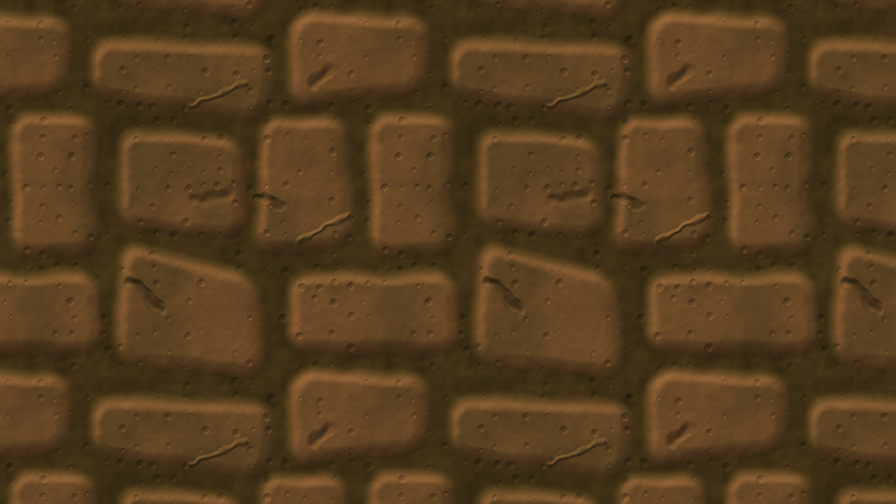
A Shadertoy shader for this texture:

```glsl
// Worn brown cobblestones set in dark olive mortar, in a seamless square tile.

#define REPEATS 2.5              // tiles across the canvas
#define CORNER 0.065             // rounding of stone corners
#define WOBBLE 0.016             // unevenness of stone outlines
#define BULGE 0.021              // height of stones above mortar
#define GRAIN 0.010              // height of surface roughness
#define PIT_CELLS 22.0           // pit grid cells per tile
#define LIGHT_GAIN 0.55
#define TO_LIGHT vec2(-0.5, -0.86)
#define MORTAR vec3(0.235, 0.180, 0.078)
#define STONE_OLIVE vec3(0.345, 0.253, 0.128)
#define STONE_WARM vec3(0.420, 0.288, 0.152)
#define RIM vec3(0.475, 0.315, 0.170)

// Stone corners in tile units, y down: left xy, right xy
const int STONES = 7;
const vec4 TOP[STONES] = vec4[](
    vec4(.25, .10, .775, .12), vec4(.815, .03, 1.2, .04),
    vec4(.025, .315, .268, .315), vec4(.33, .352, .677, .378),
    vec4(.73, .325, .97, .316), vec4(.33, .674, .726, .775),
    vec4(.80, .758, 1.273, .758));
const vec4 BOTTOM[STONES] = vec4[](
    vec4(.25, .27, .752, .35), vec4(.795, .295, 1.195, .263),
    vec4(.027, .71, .273, .72), vec4(.32, .638, .685, .663),
    vec4(.697, .713, .99, .693), vec4(.32, 1.02, .745, 1.06),
    vec4(.797, .987, 1.292, .987));

// Gouges and ridges: end points, then radius and signed depth
const int SCARS = 6;
const vec4 SCAR_LINE[SCARS] = vec4[](
    vec4(.365, .785, .45, .865), vec4(.715, .55, .78, .575),
    vec4(.875, .235, .92, .195), vec4(.84, .675, .97, .60),
    vec4(.53, .295, .69, .23), vec4(.54, .56, .64, .545));
const vec2 SCAR_SIZE[SCARS] = vec2[](
    vec2(.018, 1.), vec2(.018, .9), vec2(.024, .8),
    vec2(.011, -.45), vec2(.011, -.4), vec2(.024, .6));

float hash(vec2 p) {
    vec3 q = fract(p.xyx * vec3(.1031, .1030, .0973));
    q += dot(q, q.yzx + 33.33);
    return fract((q.x + q.y) * q.z);
}

// Value noise that wraps once per tile
float noise(vec2 p, float cells) {
    p *= cells;
    vec2 i = floor(p), f = fract(p);
    f = f * f * (3.0 - 2.0 * f);
    vec2 a = mod(i, cells), b = mod(i + 1.0, cells);
    return mix(mix(hash(a), hash(vec2(b.x, a.y)), f.x),
               mix(hash(vec2(a.x, b.y)), hash(b), f.x), f.y);
}

float fbm(vec2 p, float cells) {
    float sum = 0.0, amp = 0.5;
    for (int i = 0; i < 4; i++, amp *= 0.55, cells *= 2.0) sum += amp * noise(p, cells);
    return sum;
}

// Signed distance to the line a-b, positive on its outer side
float side(vec2 p, vec2 a, vec2 b) {
    vec2 e = b - a;
    return dot(p - a, vec2(e.y, -e.x)) / length(e);
}

// Distance to the nearest stone and its random tone
vec2 stones(vec2 p) {
    p += WOBBLE * (vec2(noise(p, 9.0), noise(p + 0.37, 9.0)) - 0.5);
    vec2 nearest = vec2(1.0, 0.0);
    for (int i = 0; i < STONES; i++) {
        vec4 t = TOP[i], b = BOTTOM[i];
        vec2 c = 0.25 * (t.xy + t.zw + b.xy + b.zw);
        vec2 w = p - round(p - c);
        vec2 q = CORNER + vec2(max(side(w, t.zw, b.zw), side(w, b.xy, t.xy)),
                               max(side(w, t.xy, t.zw), side(w, b.zw, b.xy)));
        float d = min(max(q.x, q.y), 0.0) + length(max(q, 0.0)) - CORNER;
        if (d < nearest.x) nearest = vec2(d, hash(vec2(float(i), 7.0)));
    }
    return nearest;
}

float scars(vec2 p) {
    float depth = 0.0;
    p += 0.014 * (vec2(noise(p, 40.0), noise(p + 0.61, 40.0)) - 0.5);
    for (int i = 0; i < SCARS; i++) {
        vec2 a = SCAR_LINE[i].xy, e = SCAR_LINE[i].zw - a;
        vec2 w = p - a - 0.5 * e;
        w += 0.5 * e - round(w);
        float d = length(w - e * clamp(dot(w, e) / dot(e, e), 0.0, 1.0));
        depth += SCAR_SIZE[i].y * smoothstep(SCAR_SIZE[i].x, 0.0, d);
    }
    return depth;
}

// Scattered round pits, one at most per cell
float pits(vec2 p) {
    vec2 cell = mod(floor(p * PIT_CELLS), PIT_CELLS);
    vec2 centre = 0.3 + 0.4 * vec2(hash(cell + 3.0), hash(cell + 51.0));
    float r = mix(0.1, 0.3, hash(cell + 19.0));
    float bowl = smoothstep(r, 0.3 * r, length(fract(p * PIT_CELLS) - centre));
    return bowl * r * step(0.58, hash(cell + 87.0));
}

float relief(vec2 p) {
    return BULGE * smoothstep(0.014, -0.042, stones(p).x) + GRAIN * fbm(p, 10.0)
         - 0.012 * scars(p) - 0.015 * pits(p);
}

void mainImage(out vec4 fragColor, in vec2 fragCoord) {
    // Tile coordinates, measured down from the upper left
    vec2 p = vec2(fragCoord.x, iResolution.y - fragCoord.y) / iResolution.x * REPEATS;
    vec2 stone = stones(p);
    float face = smoothstep(0.014, -0.025, stone.x);

    // Slope toward the light
    float h = relief(p), eps = 0.004;
    vec2 slope = vec2(relief(p + vec2(eps, 0)) - h, relief(p + vec2(0, eps)) - h) / eps;
    float light = clamp(-dot(slope, TO_LIGHT), -0.75, 0.8);

    // Mottled stone, warm worn rims and darker mortar
    float mottle = fbm(p + 0.23, 6.0);
    float warmth = smoothstep(0.22, 0.72, mottle + 0.18 * (stone.y - 0.5));
    vec3 colour = mix(STONE_OLIVE, STONE_WARM, warmth);
    float rim = smoothstep(0.026, 0.0, abs(stone.x + 0.026)) * smoothstep(-0.1, 0.4, light);
    colour = mix(colour, RIM, 0.6 * rim);
    vec3 joint = MORTAR * (0.82 + 0.4 * fbm(p, 24.0));
    colour = mix(joint, colour, face);
    colour *= 1.0 - 0.3 * clamp(scars(p), 0.0, 1.0) - 0.6 * pits(p);
    fragColor = vec4(colour * (1.0 + LIGHT_GAIN * light), 1.0);
}
```
